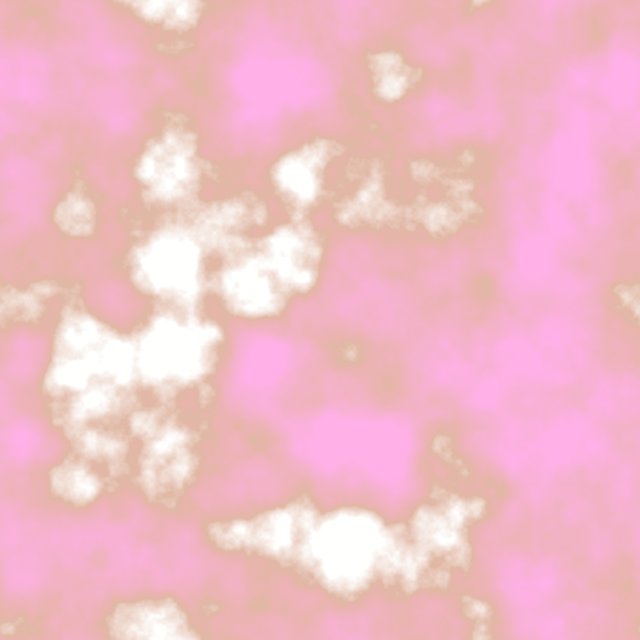
A WebGL 1 fragment shader for this texture:

```glsl
precision highp float;
// Soft candy sky: one tiling fractal noise field, coloured by height.
// Low areas glow pink, middle ones are salmon, and the peaks become white
// wispy clouds with a thin tan rim.

uniform vec2 u_resolution;

const int OCTAVES = 6;
const float BASE_CELLS = 7.0;    // lattice cells across the canvas, first octave
const float GAIN = 0.5;          // amplitude ratio between octaves
const float FIELD_SPREAD = 0.124; // standard deviation of the summed noise

const vec3 PINK = vec3(1.0, 0.69, 0.905);
const vec3 SALMON = vec3(0.912, 0.705, 0.675);
const vec3 TAN = vec3(0.882, 0.722, 0.65);
const vec3 WHITE = vec3(1.0, 1.0, 0.995);

// Sineless hash of a lattice point and a seed, 0 to 1.
float hash(vec2 cell, float seed) {
  vec3 p = fract(vec3(cell, seed) * vec3(0.1031, 0.1030, 0.0973));
  p += dot(p, p.yzx + 33.33);
  return fract((p.x + p.y) * p.z);
}

// Value noise that wraps after a whole number of cells.
float tiledNoise(vec2 p, float period, float seed) {
  vec2 cell = floor(p);
  vec2 f = p - cell;
  vec2 blend = f * f * f * (f * (f * 6.0 - 15.0) + 10.0);
  vec2 lo = mod(cell, period);
  vec2 hi = mod(cell + 1.0, period);
  float bottom = mix(hash(lo, seed), hash(vec2(hi.x, lo.y), seed), blend.x);
  float top = mix(hash(vec2(lo.x, hi.y), seed), hash(hi, seed), blend.x);
  return mix(bottom, top, blend.y);
}

// Normalised sum of octaves; each is shifted so the lattices do not line up.
float fractalNoise(vec2 uv, float cells, float gain) {
  float sum = 0.0;
  float total = 0.0;
  float amplitude = 1.0;
  for (int i = 0; i < OCTAVES; i++) {
    float seed = float(i) * 17.0 + 5.0;
    vec2 shift = vec2(0.37, 0.71) * float(i);
    sum += amplitude * tiledNoise(uv * cells + shift, cells, seed);
    total += amplitude;
    amplitude *= gain;
    cells *= 2.0;
  }
  return sum / total;
}

float ramp(float from, float to, float x) {
  return clamp((x - from) / (to - from), 0.0, 1.0);
}

// Colour by height, measured in standard deviations from the mean.
vec3 skyColor(float height) {
  vec3 color = mix(PINK, SALMON, ramp(-2.05, 0.5, height));
  color = mix(color, TAN, smoothstep(0.4, 0.8, height));
  return mix(color, WHITE, ramp(0.8, 1.9, height));
}

void main() {
  vec2 uv = gl_FragCoord.xy / u_resolution;
  float field = fractalNoise(uv, BASE_CELLS, GAIN);
  float height = (field - 0.5) / FIELD_SPREAD;
  gl_FragColor = vec4(skyColor(height), 1.0);
}
```
